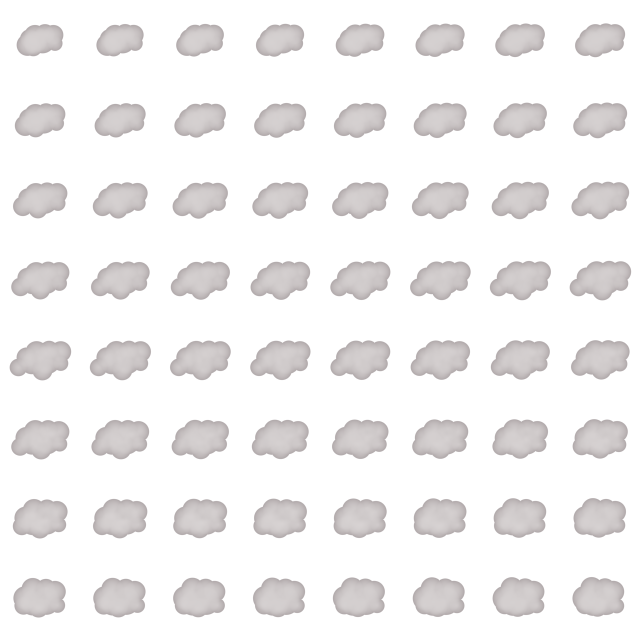
This pattern is drawn by a Shadertoy shader. Its source:

```glsl
// An eight by eight sheet of soft grey clouds on white, one frame per cell.
// Each cloud is a union of round puffs blended between three key poses,
// darkened at the rim by how little puff thickness lies over each point.

const float GRID = 8.0;
const float CELL_UNITS = 96.0;   // puff coordinates per cell side
const int PUFFS = 9;
const float RIM_DEPTH = 7.0;     // thickness over which the rim shade fades

const vec3 PAPER = vec3(1.0);
const vec3 RIM_GREY = vec3(0.685, 0.655, 0.660);
const vec3 CORE_GREY = vec3(0.838, 0.820, 0.820);

// Key poses: puff centre x, y and radius; the last two puffs fill the body
const vec3 COMPACT[PUFFS] = vec3[PUFFS](
    vec3(-15.0, -6.0, 13.0), vec3(-12.0, 1.0, 12.0), vec3(-6.0, 5.0, 13.0),
    vec3(6.0, 7.0, 12.0), vec3(16.0, 6.0, 12.0), vec3(18.0, -4.0, 9.0),
    vec3(-8.0, -9.0, 10.5), vec3(3.0, -1.0, 15.0), vec3(-6.0, -3.0, 14.0));
const vec3 STRETCHED[PUFFS] = vec3[PUFFS](
    vec3(-26.0, -9.0, 10.5), vec3(-16.0, 3.0, 12.0), vec3(-4.0, 9.0, 13.5),
    vec3(11.0, 12.0, 11.0), vec3(25.0, 10.0, 12.5), vec3(25.0, -4.0, 9.0),
    vec3(3.0, -12.5, 12.0), vec3(8.0, 0.0, 17.0), vec3(-10.0, -4.0, 13.0));
const vec3 ROUNDED[PUFFS] = vec3[PUFFS](
    vec3(-18.0, -6.0, 11.0), vec3(-18.0, 2.0, 15.0), vec3(-10.0, 14.0, 13.5),
    vec3(6.0, 14.0, 12.0), vec3(16.0, 10.0, 13.0), vec3(20.0, -7.0, 9.0),
    vec3(-3.0, -8.0, 12.0), vec3(7.0, -1.0, 17.0), vec3(-8.0, -3.0, 16.0));

float hash(vec2 p) {
    return fract(sin(dot(p, vec2(127.1, 311.7))) * 43758.5453);
}

float valueNoise(vec2 p) {
    vec2 i = floor(p);
    vec2 f = fract(p);
    f = f * f * (3.0 - 2.0 * f);
    float low = mix(hash(i), hash(i + vec2(1.0, 0.0)), f.x);
    float high = mix(hash(i + vec2(0.0, 1.0)), hash(i + vec2(1.0)), f.x);
    return mix(low, high, f.y);
}

// One puff at animation phase 0..2 through the three poses
vec3 puffAt(int index, float phase) {
    vec3 opening = mix(COMPACT[index], STRETCHED[index], min(phase, 1.0));
    return mix(opening, ROUNDED[index], max(phase - 1.0, 0.0));
}

// Returns signed distance to the cloud in x, summed puff thickness in y
vec2 cloudShape(vec2 p, float phase) {
    float dist = CELL_UNITS;
    float thickness = 0.0;
    for (int i = 0; i < PUFFS; i++) {
        vec3 puff = puffAt(i, phase);
        float d = length(p - puff.xy) - puff.z;
        dist = min(dist, d);
        thickness += max(-d, 0.0);
    }
    return vec2(dist, thickness);
}

// Rim to core shading with faint mottling, strongest late in the sequence
vec3 cloudColour(vec2 p, float thickness, float phase, float frame) {
    float core = 1.0 - exp(-thickness / RIM_DEPTH);
    float mottle = valueNoise(p / 7.0 + frame * 0.15) - 0.5;
    float strength = 0.008 + 0.022 * smoothstep(0.7, 1.3, phase)
                   * (1.0 - smoothstep(1.6, 1.8, phase));
    return mix(RIM_GREY, CORE_GREY, core) + mottle * strength * core;
}

void mainImage(out vec4 fragColor, in vec2 fragCoord) {
    // Cells and frame number, read left to right from the top row
    vec2 grid = fragCoord / iResolution.xy * GRID;
    vec2 cell = floor(grid);
    vec2 p = (fract(grid) - 0.5) * CELL_UNITS;
    float frame = cell.x + (GRID - 1.0 - cell.y) * GRID;
    float phase = 2.0 * frame / (GRID * GRID - 1.0);

    // Soft-edged cloud over the paper
    vec2 shape = cloudShape(p, phase);
    float pixel = GRID * CELL_UNITS / iResolution.y;
    float cover = 1.0 - smoothstep(-0.7 * pixel, 0.7 * pixel, shape.x);
    vec3 colour = mix(PAPER, cloudColour(p, shape.y, phase, frame), cover);
    fragColor = vec4(colour, 1.0);
}
```
